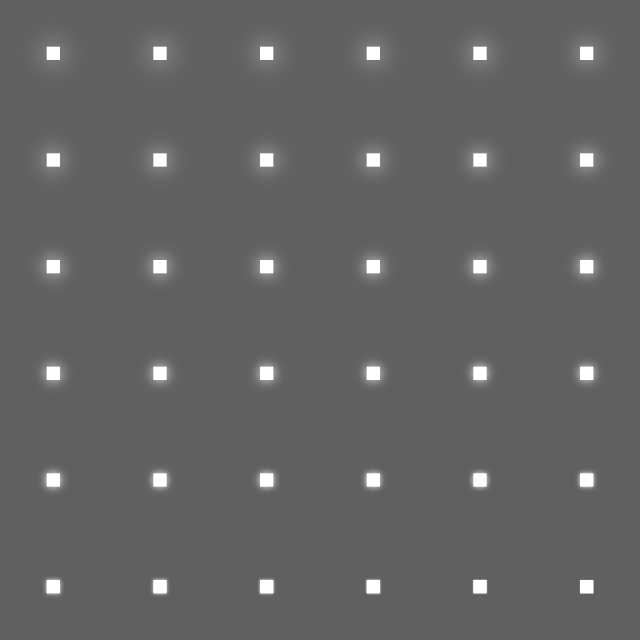
Write a Shadertoy shader that draws this pattern.

```glsl
// Smooth approximation of the Gauss error function
vec2 errorFunction(vec2 x) {
    x = clamp(x, -3.0, 3.0);
    return tanh(x * (1.1284 + 0.1009 * x * x));
}

// Square of the given half width, blurred by a Gaussian
float blurredSquare(vec2 p, float halfWidth, float sigma) {
    float scale = 0.7071 / sigma;
    vec2 coverage = 0.5 * (errorFunction((p + halfWidth) * scale)
                         - errorFunction((p - halfWidth) * scale));
    return coverage.x * coverage.y;
}

void mainImage(out vec4 fragColor, in vec2 fragCoord) {
    vec2 grid = fragCoord / iResolution.xy * 6.0;
    vec2 cell = floor(grid);
    vec2 p = fract(grid) - 0.5;
    vec2 pixel = 6.0 / iResolution.xy;

    // Glow tightens in reading order, from top left to bottom right
    float order = (5.0 - cell.y) * 6.0 + cell.x;
    float sigma = 0.12 * (36.0 - order) / 36.0;
    float glow = blurredSquare(p, 0.0625, sigma);

    // Crisp square with edges covered pixel by pixel
    vec2 edge = clamp((0.0625 - abs(p)) / pixel + 0.5, 0.0, 1.0);
    float square = edge.x * edge.y;

    vec3 color = mix(vec3(0.376), vec3(1.0), glow);
    color = mix(color, vec3(1.0), square);
    fragColor = vec4(color, 1.0);
}
```
